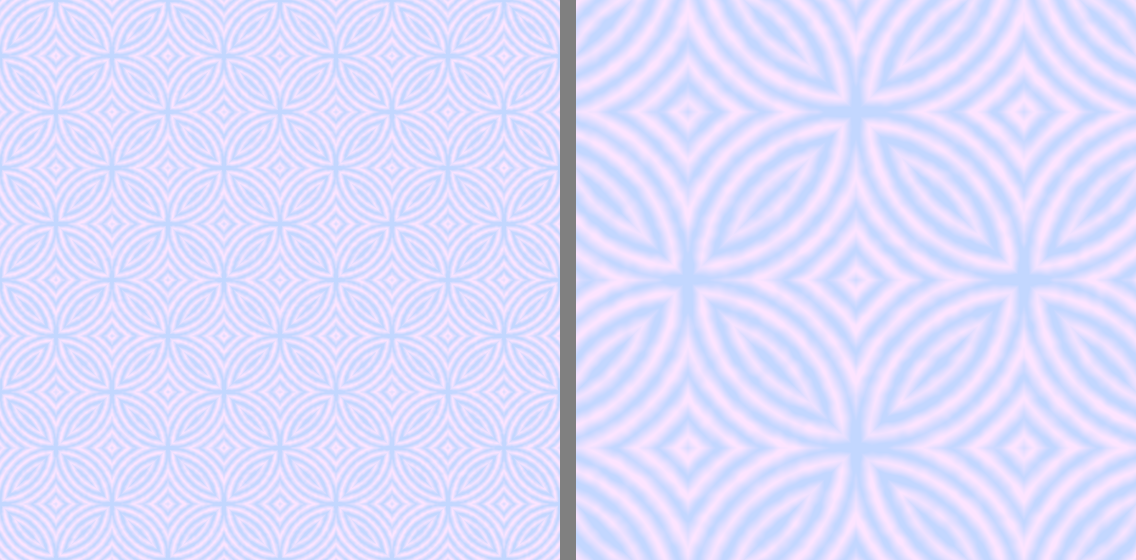
Left, the full canvas; right, a detail of the centre.
Reproduce this pattern procedurally as a three.js fragment shader.

```glsl
// Pastel lattice of overlapping circles, echoed by soft lines inside petals and stars.
varying vec2 vUv;

const float REPEATS = 5.0;
const float RADIUS = 0.5;         // circle radius, in repeats
const float LINE_PERIOD = 0.0732; // spacing of the echoed lines, in repeats
const float NODE_SIZE = 0.06;     // blue spot where circles meet, in repeats
const float NODE_SHADE = 0.4;
const float PETAL_SHADE = 0.16;
const float FINE_CELLS = 220.0;   // speckle cells across the canvas
const float BROAD_CELLS = 110.0;
const float GRAIN_AMOUNT = 0.2;
const float TAU = 6.2831853;

const vec3 BLUE = vec3(0.766, 0.842, 1.0);
const vec3 PINK = vec3(0.99, 0.896, 1.0);

float hash(vec2 p) {
  vec3 q = fract(vec3(p.xyx) * 0.1031);
  q += dot(q, q.yzx + 33.33);
  return fract((q.x + q.y) * q.z);
}

// Value noise that wraps after a whole number of cells
float wrappedNoise(vec2 uv, float cells) {
  vec2 p = uv * cells;
  vec2 i = floor(p);
  vec2 f = smoothstep(0.0, 1.0, fract(p));
  vec2 a = mod(i, cells);
  vec2 b = mod(i + 1.0, cells);
  float low = mix(hash(a), hash(vec2(b.x, a.y)), f.x);
  float high = mix(hash(vec2(a.x, b.y)), hash(b), f.x);
  return mix(low, high, f.y);
}

// Signed distances to the corner circle and the middle circle of a folded cell
vec2 circleDistances(vec2 q, float radius) {
  return vec2(length(q), length(q - 0.5)) - radius;
}

// Distance to the nearest point where circles meet
float nodeDistance(vec2 q) {
  return min(length(q - vec2(0.5, 0.0)), length(q - vec2(0.0, 0.5)));
}

// Soft wave: 0 on the circles and their echoes, 1 between them
float echoLines(float dist, float period) {
  float phase = dist / period;
  float sine = 0.5 - 0.5 * cos(TAU * phase);
  float ramp = 2.0 * abs(fract(phase + 0.5) - 0.5);
  return mix(sine, ramp, 0.6);
}

void main() {
  // Mirror each repeat into one quarter
  vec2 q = abs(fract(vUv * REPEATS + 0.5) - 0.5);
  vec2 circles = circleDistances(q, RADIUS);
  float dist = min(abs(circles.x), abs(circles.y));
  float tint = echoLines(dist, LINE_PERIOD);

  // Bluer crossings and petal hearts
  float node = nodeDistance(q) / NODE_SIZE;
  tint -= NODE_SHADE * exp(-node * node);
  float petalDepth = -max(circles.x, circles.y);
  tint -= PETAL_SHADE * smoothstep(0.02, 0.13, petalDepth);

  // Faint speckle
  float grain = wrappedNoise(vUv, FINE_CELLS) + wrappedNoise(vUv, BROAD_CELLS) - 1.0;
  tint += grain * GRAIN_AMOUNT;

  gl_FragColor = vec4(mix(BLUE, PINK, clamp(tint, 0.0, 1.0)), 1.0);
}
```
